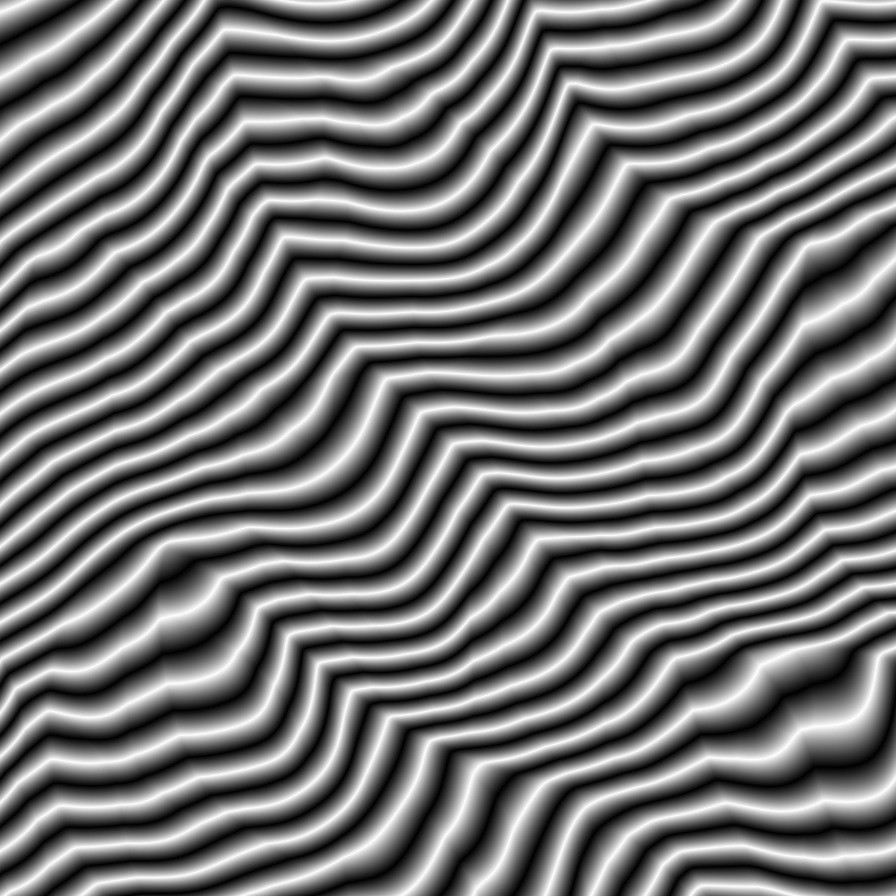
A WebGL 2 fragment shader for this pattern:

```glsl
#version 300 es
precision highp float;
// Marble-like grey bands, climbing to the right and creased by ridged noise.

uniform vec2 u_resolution;
out vec4 fragColor;

const float BAND_COUNT = 21.0;                // bands per canvas height, across them
const vec2 BAND_AXIS = vec2(0.88, 0.475);     // mean direction of the bands
const vec2 FOLD_SCALE = vec2(2.4, 1.15);      // noise cells along and across bands
const float FOLD_HEIGHT = 0.27;               // displacement of the bands
const float FOLD_GAIN = 0.19;                 // strength of each finer octave
const float CREASE_SOFTNESS = 0.008;
const float VALLEY_BIAS = 0.32;               // share of the dark-widening curve
const vec3 VALLEY_COLOR = vec3(0.0);
const vec3 CREST_COLOR = vec3(1.0);

// Integer hash: lattice cell to two values in 0..1
vec2 hash2(ivec2 cell) {
    uvec2 v = uvec2(cell) * 1664525u + 1013904223u;
    v.x += v.y * 1664525u;
    v.y += v.x * 1664525u;
    v ^= v >> 16u;
    v.x += v.y * 1664525u;
    v.y += v.x * 1664525u;
    v ^= v >> 16u;
    return vec2(v & 0xffffu) / 65535.0;
}

// Contribution of one lattice corner
float cornerRamp(ivec2 cell, vec2 offset) {
    vec2 direction = normalize(hash2(cell) - 0.5 + 1e-4);
    return dot(direction, offset);
}

// Gradient noise, roughly -0.7..0.7
float gradientNoise(vec2 p) {
    ivec2 cell = ivec2(floor(p));
    vec2 f = fract(p);
    vec2 blend = f * f * f * (f * (f * 6.0 - 15.0) + 10.0);
    float low = mix(cornerRamp(cell, f),
                    cornerRamp(cell + ivec2(1, 0), f - vec2(1, 0)), blend.x);
    float high = mix(cornerRamp(cell + ivec2(0, 1), f - vec2(0, 1)),
                     cornerRamp(cell + ivec2(1, 1), f - vec2(1, 1)), blend.x);
    return mix(low, high, blend.y);
}

// Absolute value with a slightly rounded tip
float softAbs(float x, float radius) {
    return sqrt(x * x + radius * radius);
}

// Sum of folded noise octaves; every zero line becomes a crease
float turbulence(vec2 p, float gain) {
    float sum = 0.0;
    float amplitude = 1.0;
    for (int octave = 0; octave < 3; octave++) {
        sum += amplitude * softAbs(gradientNoise(p), CREASE_SOFTNESS);
        p = 2.1 * p + vec2(17.3, 9.1);
        amplitude *= gain;
    }
    return sum;
}

// Brightness across one band: sharp crest, broader dark valley
float bandTone(float phase, float pixelWidth) {
    float fromCrest = softAbs(fract(phase) - 0.5, 0.2 * pixelWidth);
    float rise = clamp(1.0 - 2.0 * fromCrest, 0.0, 1.0);
    return mix(rise, rise * rise, VALLEY_BIAS);
}

void main() {
    vec2 p = gl_FragCoord.xy / u_resolution.y;
    float along = dot(p, BAND_AXIS);
    float across = dot(p, vec2(-BAND_AXIS.y, BAND_AXIS.x));
    float folds = turbulence(vec2(along, across) * FOLD_SCALE + vec2(5.4, 12.7), FOLD_GAIN);
    float phase = BAND_COUNT * (across + FOLD_HEIGHT * folds);
    float tone = bandTone(phase, fwidth(phase));
    fragColor = vec4(mix(VALLEY_COLOR, CREST_COLOR, tone), 1.0);
}
```
